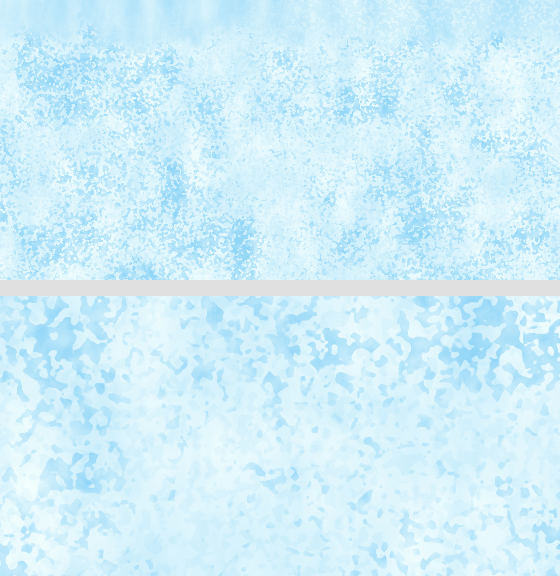
Top, the full canvas; bottom, a detail of the centre.
This texture is drawn by a Shadertoy shader. Its source:

```glsl
// Pale icy plaster: soft clouds covered by clustered blue flecks, with a smoother
// blue band along the top. Fractal value noise sets the clouds and the patches;
// thresholded fine noise cuts two layers of flecks, one faint and one strong.

float hash(vec2 p) {
    vec3 q = fract(vec3(p.xyx) * 0.1031);
    q += dot(q, q.yzx + 33.33);
    return fract((q.x + q.y) * q.z);
}

float noise(vec2 p) {
    vec2 cell = floor(p);
    vec2 f = fract(p);
    f = f * f * (3.0 - 2.0 * f);
    float bottom = mix(hash(cell), hash(cell + vec2(1, 0)), f.x);
    float top = mix(hash(cell + vec2(0, 1)), hash(cell + vec2(1, 1)), f.x);
    return mix(bottom, top, f.y);
}

// Rotated octaves hide the lattice; the result is centred on 0.5
float fbm(vec2 p) {
    float sum = 0.0, weight = 0.5;
    for (int i = 0; i < 4; i++) {
        sum += weight * noise(p);
        p = mat2(1.6, 1.2, -1.2, 1.6) * p + 17.3;
        weight *= 0.5;
    }
    return sum / 0.9375;
}

// Fine speckle with bent, irregular outlines
float grain(vec2 p) {
    p += 0.005 * vec2(noise(p * 75.0 + 9.0), noise(p * 75.0 + 71.0));
    vec2 turned = mat2(0.8, 0.6, -0.6, 0.8) * p;
    return 0.65 * noise(turned * 112.0 + 300.0) + 0.35 * noise(p * 190.0 + 40.0);
}

void mainImage(out vec4 fragColor, in vec2 fragCoord) {
    vec2 p = fragCoord / iResolution.y;

    // Clouds stretched upright, and fleck patches gathered in two loose rows
    float cloud = fbm(p * vec2(13.0, 8.0) + 5.0);
    float patchDensity = fbm(p * 8.0 + 31.0) + 0.035 * cos(18.5 * (p.y - 0.19));

    // Faint flecks everywhere, strong ones crowding in the patches
    float speckle = grain(p);
    float faint = smoothstep(0.50, 0.62, grain(p.yx + 3.7));
    float strong = smoothstep(0.53, 0.62, speckle + 0.65 * (patchDensity - 0.5));
    float depth = 0.44 + 0.9 * (patchDensity - 0.5) + 0.5 * (noise(p * 70.0 + 60.0) - 0.5);
    float tone = 0.93 + 0.75 * (cloud - 0.5) - 0.13 * faint - max(depth, 0.12) * strong;

    // Faint upright fibres
    tone += 0.10 * (noise(p * vec2(130.0, 50.0) + 12.0) - 0.5);

    // Smooth upper band, more flecked with white towards the right
    float band = smoothstep(0.83, 0.92, p.y + 0.22 * (cloud - 0.5));
    float wash = 0.52 + 0.9 * (fbm(p * vec2(15.0, 6.0) + 83.0) - 0.5);
    float rightSide = smoothstep(0.8, 1.3, p.x);
    wash += mix(0.10, 0.32, rightSide) * smoothstep(0.50, 0.62, speckle);
    tone = mix(tone, wash, 0.85 * band);

    vec3 skyBlue = vec3(0.60, 0.85, 0.97);
    vec3 frost = vec3(0.89, 0.97, 0.99);
    fragColor = vec4(mix(skyBlue, frost, clamp(tone, -0.1, 1.2)), 1.0);
}
```
